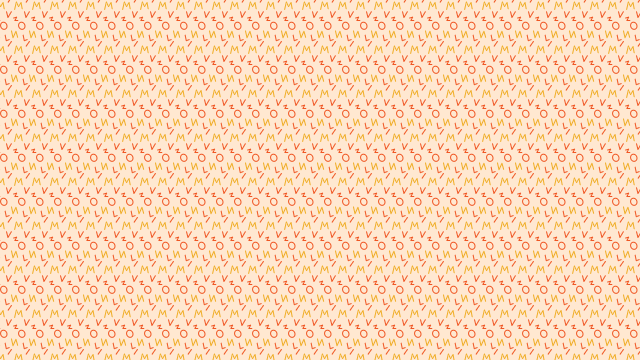
Write a Shadertoy shader that draws this pattern.

```glsl
// Repeating confetti of hand-drawn rings, ticks and zigzags on pale peach.

const float UNITS = 648.0;                 // drawing units per canvas height
const vec2 CELL = vec2(32.4, 79.2);        // size of one repeat
const vec2 ANCHOR = vec2(6.8, -46.4);      // first ring, from the top left
const float HALF_WIDTH = 0.92;             // half the stroke width
const vec2 RING_RADII = vec2(5.6, 6.5);
const float RING_TILT = 0.4;

const vec3 PEACH = vec3(1.0, 0.91, 0.82);
const vec3 VERMILION = vec3(0.94, 0.34, 0.14);
const vec3 AMBER = vec3(0.94, 0.68, 0.15);

// Position relative to the nearest repeat of a centre
vec2 nearest(vec2 p, vec2 centre) {
    return (fract((p - centre) / CELL + 0.5) - 0.5) * CELL;
}

float segment(vec2 p, vec2 a, vec2 b) {
    vec2 pa = p - a, ba = b - a;
    return length(pa - ba * clamp(dot(pa, ba) / dot(ba, ba), 0.0, 1.0));
}

float corner(vec2 p, vec2 a, vec2 b, vec2 c) {
    return min(segment(p, a, b), segment(p, b, c));
}

float zigzag(vec2 p, vec2 a, vec2 b, vec2 c, vec2 d) {
    return min(corner(p, a, b, c), segment(p, c, d));
}

// Approximate distance to a tilted ellipse outline
float ring(vec2 p) {
    float c = cos(RING_TILT), s = sin(RING_TILT);
    p = mat2(c, -s, s, c) * p;
    vec2 q = p / RING_RADII;
    float k = length(q);
    return abs(k * (k - 1.0)) / max(length(q / RING_RADII), 1e-4);
}

float ink(float d, float pixel) {
    return clamp(0.5 - (d - HALF_WIDTH) / pixel, 0.0, 1.0);
}

void mainImage(out vec4 fragColor, in vec2 fragCoord) {
    float pixel = UNITS / iResolution.y;
    vec2 p = (fragCoord - vec2(0.0, iResolution.y)) * pixel - ANCHOR;

    // Vermilion: ring, tick, small zigzag, angle, dash
    float red = ring(nearest(p, vec2(0.0)));
    red = min(red, corner(nearest(p, vec2(9.0, 20.0)),
        vec2(-4.0, 5.0), vec2(-1.5, -5.0), vec2(4.5, 5.0)));
    red = min(red, zigzag(nearest(p, vec2(-10.8, 12.0)),
        vec2(-3.5, 2.0), vec2(1.5, 3.5), vec2(-1.5, -2.5), vec2(3.5, -2.5)));
    red = min(red, corner(nearest(p, vec2(5.5, -22.0)),
        vec2(-3.0, 5.0), vec2(-1.0, -4.8), vec2(4.0, -3.0)));
    red = min(red, segment(nearest(p, vec2(10.8, -32.5)),
        vec2(-2.8, -4.0), vec2(2.8, 4.0)));

    // Amber: two large zigzags
    float yellow = zigzag(nearest(p, vec2(-13.0, -15.5)),
        vec2(-5.5, 6.0), vec2(-2.8, -6.0), vec2(2.5, 5.5), vec2(5.5, -5.0));
    vec2 m = nearest(p, vec2(-6.3, -43.0));
    yellow = min(yellow, zigzag(m,
        vec2(-6.5, -6.5), vec2(-3.5, 6.5), vec2(0.5, -1.5), vec2(5.0, 5.5)));
    yellow = min(yellow, segment(m, vec2(5.0, 5.5), vec2(7.0, -5.5)));

    vec3 color = mix(PEACH, AMBER, ink(yellow, pixel));
    color = mix(color, VERMILION, ink(red, pixel));
    fragColor = vec4(color, 1.0);
}
```
